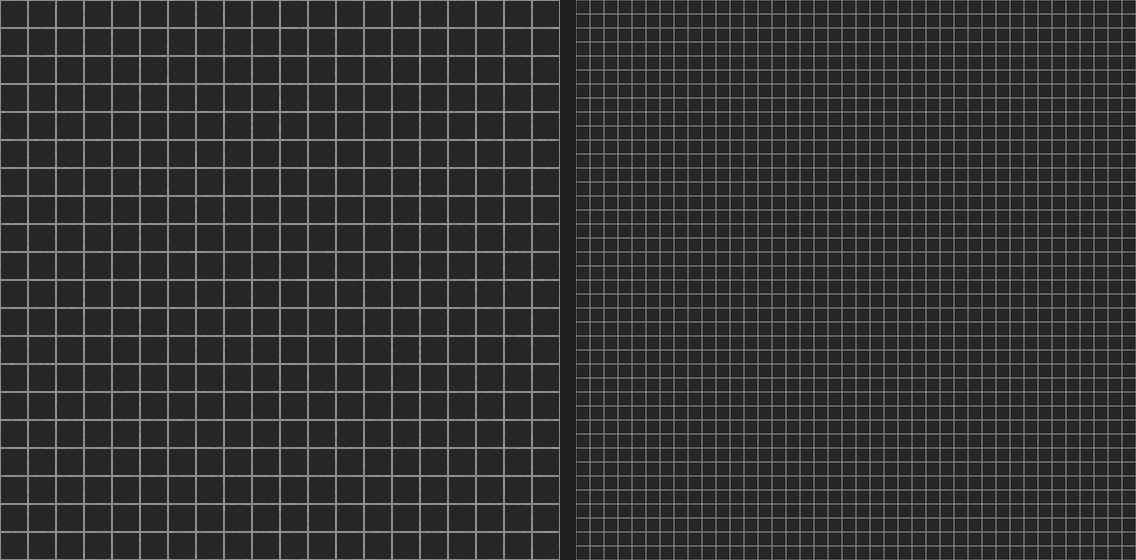
Left, the tile; right, the same tile 2 across and 2 down.
Write a Shadertoy shader that draws this pattern.

```glsl
// Dark square grid: thin pale lines on charcoal, 20 cells across and down.
// Each line is a box-filtered distance to the nearest cell border;
// wrapping value noise adds fine grain and slightly uneven line edges.

const float CELLS       = 20.0;    // repeats across and down
const float LINE_WIDTH  = 0.0025;  // fraction of the canvas
const float EDGE_WOBBLE = 0.0004;  // variation of the line width
const int   GRAIN_CELLS = 384;     // noise lattice cells, wraps at the canvas edge
const float LINE_GRAIN  = 0.10;    // brightness variation of the lines
const float BASE_GRAIN  = 0.012;   // brightness variation of the ground
const vec3  BASE_COLOR  = vec3(0.150);
const vec3  LINE_COLOR  = vec3(0.720);

// Integer hash of a lattice point, 0 to 1
float hash(ivec2 p) {
    uint h = uint(p.x) * 1597334677u ^ uint(p.y) * 3812015801u;
    h = (h ^ (h >> 16)) * 2246822519u;
    h = (h ^ (h >> 13)) * 3266489917u;
    h ^= h >> 16;
    return float(h & 65535u) / 65535.0;
}

// Value noise that repeats once per canvas, 0 to 1
float tilingNoise(vec2 uv, int period) {
    vec2 p = fract(uv) * float(period);
    vec2 f = fract(p);
    f = f * f * (3.0 - 2.0 * f);
    ivec2 a = ivec2(floor(p)) % period;
    ivec2 b = (a + 1) % period;
    return mix(mix(hash(a), hash(ivec2(b.x, a.y)), f.x),
               mix(hash(ivec2(a.x, b.y)), hash(b), f.x), f.y);
}

// Coverage of the grid lines, smoothed over one pixel
float gridLines(vec2 uv, float width) {
    vec2 pixel = 1.0 / iResolution.xy;
    vec2 dist = abs(fract(uv * CELLS + 0.5) - 0.5) / CELLS;
    vec2 inner = max(dist - 0.5 * pixel, -0.5 * width);
    vec2 outer = min(dist + 0.5 * pixel, vec2(0.5 * width));
    vec2 cover = clamp((outer - inner) / pixel, 0.0, 1.0);
    return max(cover.x, cover.y);
}

void mainImage(out vec4 fragColor, in vec2 fragCoord) {
    vec2 uv = fragCoord / iResolution.xy;

    // Signed grain, -0.5 to 0.5
    float grain = tilingNoise(uv, GRAIN_CELLS) - 0.5;
    float wobble = tilingNoise(uv + 0.37, GRAIN_CELLS / 2) - 0.5;

    // Ground and lines
    float line = gridLines(uv, LINE_WIDTH + EDGE_WOBBLE * wobble);
    vec3 color = mix(BASE_COLOR + BASE_GRAIN * grain,
                     LINE_COLOR + LINE_GRAIN * grain, line);

    fragColor = vec4(color, 1.0);
}
```
